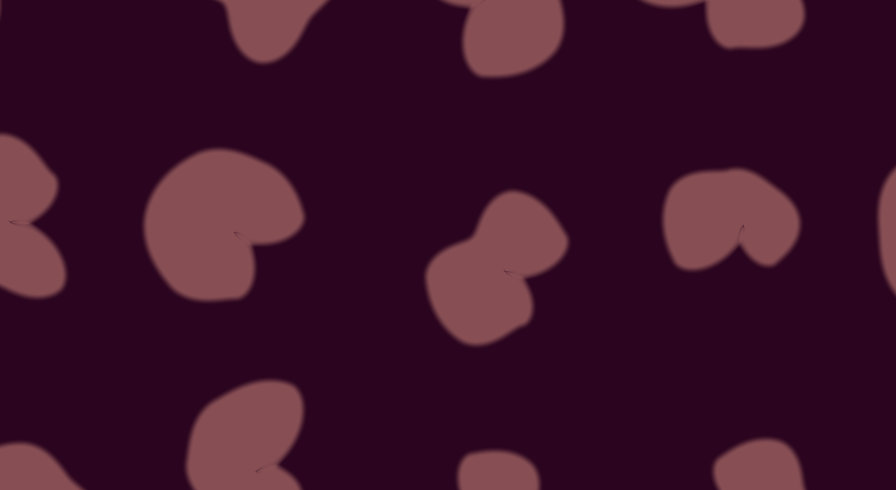
Write a WebGL 1 fragment shader that draws this pattern.

```glsl
precision highp float;

uniform vec2 u_resolution;

const float TAU = 6.2831853;
const float KNOTS = 7.0;

float hash(vec3 p) {
    p = fract((p + 17.0) * 0.1031);
    p += dot(p, p.zyx + 31.32);
    return fract((p.x + p.y) * p.z);
}

// Radius at one knot of the outline; knot 0 is always a deep notch.
float knotRadius(vec2 cell, float knot) {
    knot = mod(knot, KNOTS);
    return knot < 0.5 ? 0.045 : mix(0.095, 0.195, hash(vec3(cell, knot)));
}

// Approximate distance to a blob with a smoothly varying polar radius.
float blobDistance(vec2 p, vec2 cell) {
    float size = mix(0.88, 1.12, hash(vec3(cell, 11.0)));
    float turn = hash(vec3(cell, 12.0));
    float s = fract(atan(p.y, p.x + 1e-5) / TAU + turn) * KNOTS;
    float knot = floor(s);
    float t = s - knot;

    float a = knotRadius(cell, knot) * size;
    float b = knotRadius(cell, knot + 1.0) * size;
    float radius = mix(a, b, t * t * (3.0 - 2.0 * t));
    float slope = (b - a) * 6.0 * t * (1.0 - t) * KNOTS / TAU;

    // Dividing by the gradient keeps the edge equally soft all round.
    float len = max(length(p), 1e-4);
    return (len - radius) / length(vec2(1.0, slope / len));
}

void main() {
    vec2 p = gl_FragCoord.xy / u_resolution.y;
    float spacing = 0.5;
    vec2 home = floor(p / spacing + 0.5);

    // Nearest blob among the jittered neighbours.
    float d = 1.0;
    for (int y = -1; y <= 1; y++) {
        for (int x = -1; x <= 1; x++) {
            vec2 cell = home + vec2(x, y);
            vec2 jitter = vec2(hash(vec3(cell, 13.0)), hash(vec3(cell, 14.0))) - 0.5;
            vec2 center = cell * spacing + 0.11 * jitter;
            d = min(d, blobDistance(p - center, cell));
        }
    }

    vec3 plum = vec3(0.17, 0.02, 0.12);
    vec3 rose = vec3(0.53, 0.31, 0.33);
    float cover = 1.0 - smoothstep(-0.009, 0.009, d);
    gl_FragColor = vec4(mix(plum, rose, cover), 1.0);
}
```
